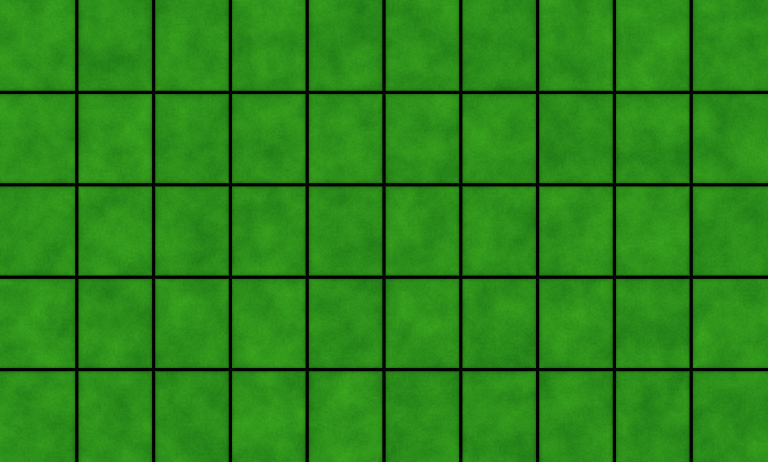
A WebGL 2 fragment shader for this pattern:

```glsl
#version 300 es
precision highp float;
// Mottled green rectangular tiles divided by thin black lines.

#define TILES vec2(10.0, 5.0)    // columns, rows
#define LINE_WIDTH 0.0070        // fraction of canvas height
#define SEAM_REACH 0.0035        // fade of the shade beside a line
#define SEAM_SHADE 0.22
#define BLOTCH_SCALE 12.0        // blotches per canvas height
#define BLOTCH_CONTRAST 0.95
#define GRAIN_SCALE 190.0
#define GRAIN_CONTRAST 0.22
#define TILE_VARIATION 0.16

uniform vec2 u_resolution;
out vec4 fragColor;

const vec3 DARK_GREEN  = vec3(0.125, 0.490, 0.090);
const vec3 LIGHT_GREEN = vec3(0.230, 0.655, 0.120);
const vec3 LINE_BLACK  = vec3(0.000, 0.015, 0.000);

uint hashBits(ivec2 cell) {
    uvec2 q = uvec2(cell) * uvec2(1597u, 3571u);
    uint h = (q.x ^ (q.y << 11)) + 7919u;
    h = (h ^ (h >> 16)) * 73244475u;
    h = (h ^ (h >> 15)) * 73244475u;
    return h ^ (h >> 16);
}

float hash(ivec2 cell) {
    return float(hashBits(cell) & 65535u) / 65535.0;
}

float cornerSlope(ivec2 cell, vec2 offset) {
    float angle = 6.28319 * hash(cell);
    return dot(vec2(cos(angle), sin(angle)), offset);
}

float gradientNoise(vec2 p) {
    ivec2 i = ivec2(floor(p));
    vec2 f = fract(p);
    vec2 w = f * f * f * (f * (f * 6.0 - 15.0) + 10.0);
    float bottom = mix(cornerSlope(i, f),
                       cornerSlope(i + ivec2(1, 0), f - vec2(1, 0)), w.x);
    float top = mix(cornerSlope(i + ivec2(0, 1), f - vec2(0, 1)),
                    cornerSlope(i + ivec2(1, 1), f - vec2(1, 1)), w.x);
    return mix(bottom, top, w.y);
}

float fbm(vec2 p) {
    float sum = 0.0, amplitude = 0.5;
    for (int octave = 0; octave < 5; octave++) {
        sum += amplitude * gradientNoise(p);
        p = mat2(1.6, 1.2, -1.2, 1.6) * p + 17.3;
        amplitude *= 0.6;
    }
    return sum;
}

// Distance to the nearest inner grid line; the canvas border has none.
float gridDistance(vec2 grid, vec2 tileSize) {
    vec2 nearest = clamp(round(grid), vec2(1.0), TILES - 1.0);
    vec2 d = abs(grid - nearest) * tileSize;
    return min(d.x, d.y);
}

void main() {
    float pixel = 1.0 / u_resolution.y;
    vec2 p = gl_FragCoord.xy * pixel;
    vec2 tileSize = vec2(u_resolution.x * pixel, 1.0) / TILES;
    vec2 grid = p / tileSize;
    ivec2 tile = ivec2(floor(grid));

    // Each tile has its own blotches, grain and overall tone.
    vec2 shift = 40.0 * vec2(hash(tile + 101), hash(tile + 211));
    float tone = 0.5 + BLOTCH_CONTRAST * fbm(p * BLOTCH_SCALE + shift);
    tone += GRAIN_CONTRAST * gradientNoise(p * GRAIN_SCALE + shift);
    tone += TILE_VARIATION * (hash(tile + 307) - 0.5);
    vec3 color = mix(DARK_GREEN, LIGHT_GREEN, clamp(tone, 0.0, 1.0));

    // Soft shade along the seams, then the black lines.
    float edge = gridDistance(grid, tileSize) - 0.5 * LINE_WIDTH;
    color *= 1.0 - SEAM_SHADE * exp(-max(edge, 0.0) / SEAM_REACH);
    float line = 1.0 - smoothstep(-0.6 * pixel, 0.6 * pixel, edge);
    fragColor = vec4(mix(color, LINE_BLACK, line), 1.0);
}
```
